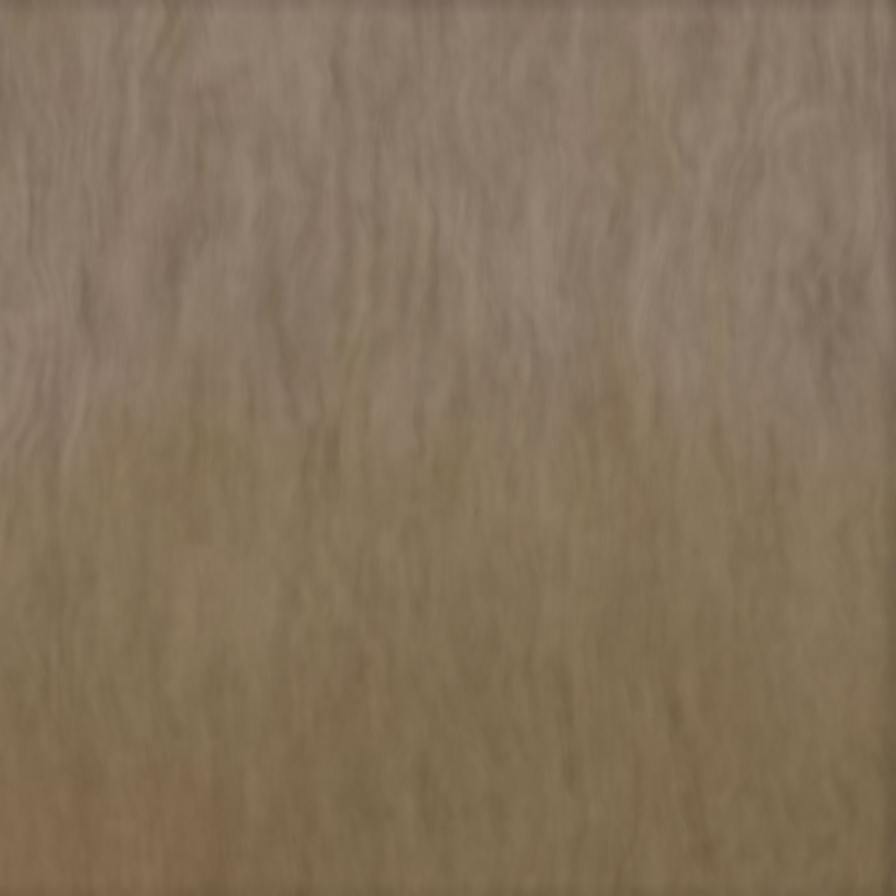
A Shadertoy shader for this texture:

```glsl
// Draws a soft, faded brown wood panel with vertical grain.

float hash(vec2 p) {
    vec3 q = fract(p.xyx * vec3(0.1031, 0.1030, 0.0973));
    q += dot(q, q.yzx + 33.33);
    return fract((q.x + q.y) * q.z);
}

float noise(vec2 p) {
    vec2 cell = floor(p), f = fract(p);
    f = f * f * (3.0 - 2.0 * f);
    float low = mix(hash(cell), hash(cell + vec2(1, 0)), f.x);
    float high = mix(hash(cell + vec2(0, 1)), hash(cell + vec2(1, 1)), f.x);
    return mix(low, high, f.y);
}

// Layered noise, centred on zero
float fbm(vec2 p) {
    float sum = 0.0, weight = 0.5;
    for (int i = 0; i < 4; i++) {
        sum += weight * (noise(p) - 0.5);
        p = p * 2.03 + 17.3;
        weight *= 0.5;
    }
    return sum;
}

void mainImage(out vec4 fragColor, in vec2 fragCoord) {
    vec2 uv = fragCoord / iResolution.xy;

    // Fibres bend gently as they run upwards
    vec2 fibre = uv;
    fibre.x += 0.08 * fbm(uv * vec2(4.0, 3.0)) + 0.022 * fbm(uv * vec2(12.0, 9.0) + 40.0);

    // Base tone: olive brown below, greyer mauve brown above, in a ragged transition
    float height = uv.y + 0.24 * fbm(fibre * vec2(10.0, 4.0) + 5.0);
    vec3 olive = vec3(0.485, 0.415, 0.308);
    vec3 khaki = vec3(0.518, 0.447, 0.346);
    vec3 mauve = vec3(0.540, 0.470, 0.408);
    vec3 color = mix(olive, khaki, smoothstep(0.05, 0.46, height));
    color = mix(color, mauve, smoothstep(0.44, 0.66, height));

    // Warm stains, strongest in the lower left corner
    float stain = smoothstep(0.0, 0.25, fbm(fibre * vec2(14.0, 9.0) + 71.0));
    float corner = smoothstep(0.45, 0.0, length(uv * vec2(0.9, 1.8)));
    color += vec3(0.020, -0.010, -0.006) * (0.22 * stain + 0.8 * corner);

    // Small olive streaks crossing the upper half
    float streak = smoothstep(0.05, 0.25, fbm(fibre * vec2(22.0, 6.0) + 23.0));
    color += vec3(-0.005, -0.003, -0.020) * streak * smoothstep(0.35, 0.6, uv.y);

    // Grain: broad bands, narrow fibres and faint arched growth rings
    float upper = mix(0.7, 1.0, smoothstep(0.2, 0.7, uv.y));
    float bands = fbm(fibre * vec2(15.0, 3.0) + 9.0);
    float fibres = fbm(fibre * vec2(52.0, 9.0) + 31.0);
    float threads = fbm(fibre * vec2(95.0, 22.0) + 47.0);
    float arches = sin(150.0 * (fibre.x + 0.5 * fbm(uv * vec2(5.0, 2.6) + 13.0)));
    float ringArea = smoothstep(-0.05, 0.2, fbm(uv * vec2(5.0, 4.0) + 57.0));
    float grain = 0.050 * bands + 0.078 * fibres + 0.050 * threads;
    grain += 0.011 * arches * ringArea;
    color += grain * upper * vec3(1.0, 1.0, 0.95);

    // Short dark flecks along the fibres
    float fleck = smoothstep(0.14, 0.32, fbm(fibre * vec2(32.0, 8.0) + 83.0));
    color -= 0.030 * fleck * upper;

    // Soft mottling
    color += 0.034 * fbm(uv * vec2(85.0, 65.0));

    // Slight shading near the borders
    color *= 1.0 - 0.07 * smoothstep(0.98, 1.0, uv.y);
    color *= 1.0 - 0.10 * smoothstep(0.98, 1.0, uv.x);
    color *= 1.0 - 0.05 * smoothstep(0.02, 0.0, uv.y);

    fragColor = vec4(color, 1.0);
}
```
